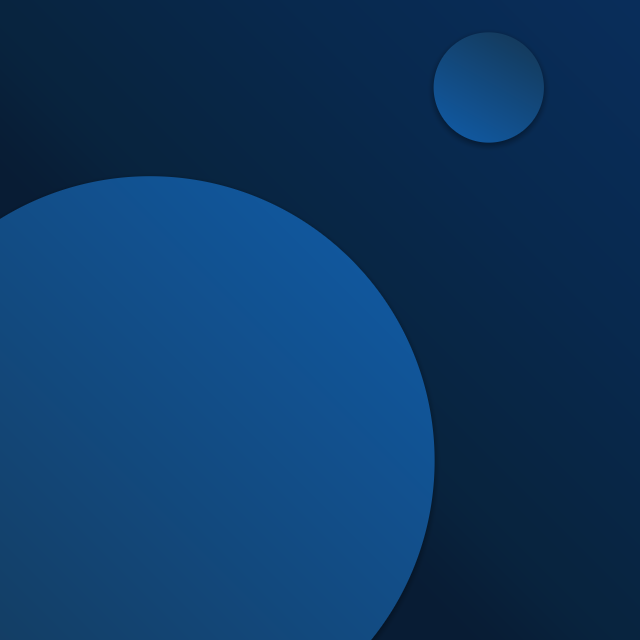
Give the GLSL for this background, as a Shadertoy shader.

```glsl
const vec3 NAVY_DEEP = vec3(0.031, 0.110, 0.204);
const vec3 NAVY_TEAL = vec3(0.031, 0.141, 0.247);
const vec3 NAVY_BLUE = vec3(0.031, 0.159, 0.304);
const vec3 NAVY_LIGHT = vec3(0.035, 0.178, 0.355);
const vec4 BACK_STOPS = vec4(0.355, 0.50, 0.72, 1.0);

const vec3 DISC_DARK = vec3(0.080, 0.212, 0.325);
const vec3 DISC_LIGHT = vec3(0.064, 0.362, 0.662);

const vec2 BIG_CENTER = vec2(0.2344, 0.2800);
const float BIG_RADIUS = 0.4447;
const vec2 BIG_LIGHT_DIR = vec2(0.7071, 0.7071);

const vec2 SMALL_CENTER = vec2(0.7637, 0.8633);
const float SMALL_RADIUS = 0.0862;
const vec2 SMALL_LIGHT_DIR = vec2(-0.50, -0.866);

const vec2 SHADOW_OFFSET = vec2(0.0, -0.004);
const float SHADOW_BLUR = 0.011;
const float SHADOW_STRENGTH = 0.45;

float circleDistance(vec2 p, vec2 center, float radius) {
    return length(p - center) - radius;
}

// Diagonal gradient, darkest toward the lower left
vec3 background(vec2 uv) {
    float t = 0.5 * (uv.x + uv.y);
    vec3 color = mix(NAVY_DEEP, NAVY_TEAL, smoothstep(BACK_STOPS.x, BACK_STOPS.y, t));
    color = mix(color, NAVY_BLUE, clamp((t - BACK_STOPS.y) / (BACK_STOPS.z - BACK_STOPS.y), 0.0, 1.0));
    return mix(color, NAVY_LIGHT, clamp((t - BACK_STOPS.z) / (BACK_STOPS.w - BACK_STOPS.z), 0.0, 1.0));
}

// Soft shadow first, then the shaded disc with a smooth edge
vec3 drawDisc(vec3 color, vec2 p, vec2 center, float radius, vec2 lightDir, float pixel) {
    float shadowDist = circleDistance(p - SHADOW_OFFSET, center, radius);
    float shadow = 1.0 - smoothstep(-SHADOW_BLUR, SHADOW_BLUR, shadowDist);
    color *= 1.0 - SHADOW_STRENGTH * shadow;

    float span = 2.0 * radius * (abs(lightDir.x) + abs(lightDir.y));
    float t = clamp(0.5 + dot(p - center, lightDir) / span, 0.0, 1.0);
    float dist = circleDistance(p, center, radius);
    float coverage = clamp(0.5 - dist / pixel, 0.0, 1.0);
    return mix(color, mix(DISC_DARK, DISC_LIGHT, t), coverage);
}

void mainImage(out vec4 fragColor, in vec2 fragCoord) {
    vec2 uv = fragCoord / iResolution.xy;
    vec2 p = fragCoord / iResolution.y;
    float pixel = 1.0 / iResolution.y;

    vec3 color = background(uv);
    color = drawDisc(color, p, BIG_CENTER, BIG_RADIUS, BIG_LIGHT_DIR, pixel);
    color = drawDisc(color, p, SMALL_CENTER, SMALL_RADIUS, SMALL_LIGHT_DIR, pixel);
    fragColor = vec4(color, 1.0);
}
```
